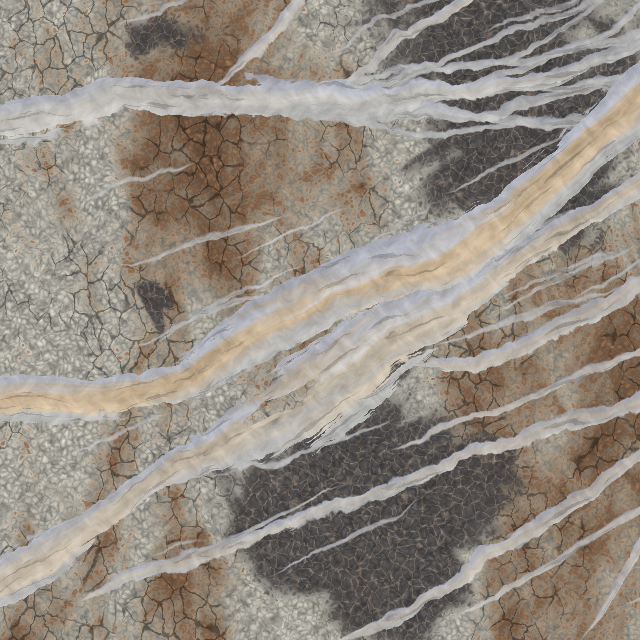
Give the GLSL for this texture, as a WebGL 1 fragment shader.

```glsl
precision highp float;
// Polished stone slab: pale, rusty and slate rock crossed by rising quartz veins.
// Warped layered sines colour the rock, cellular noise grains and cracks it, and
// each vein is a ragged band around a curve y(x) with fibres along its length.
uniform vec2 u_resolution;

const vec3 PALE = vec3(0.67, 0.66, 0.62);
const vec3 TAN = vec3(0.61, 0.54, 0.46);
const vec3 RUST = vec3(0.42, 0.31, 0.23);
const vec3 SLATE = vec3(0.27, 0.26, 0.265);
const vec3 QUARTZ = vec3(0.75, 0.75, 0.745);
const vec3 LAVENDER = vec3(0.69, 0.70, 0.745);
const vec3 CREAM = vec3(0.79, 0.69, 0.56);
const float VEIN_EDGE = 0.0016;
const float CRACK_SCALE = 34.0;
const float GRAIN_SCALE = 105.0;
const float GRIT_CONTRAST = 0.36;

vec2 hash2(vec2 p) {
  vec3 q = fract(p.xyx * vec3(0.1031, 0.1030, 0.0973));
  q += dot(q, q.yzx + 33.33);
  return fract((q.xx + q.yz) * q.zy);
}

// Layered, rotated and warped sines, roughly -1 to 1.
float flow(vec2 p) {
  float sum = 0.0, amp = 0.6;
  for (int i = 0; i < 5; i++) {
    p += 0.7 * sin(p.yx * 1.1 + vec2(1.3, 4.1));
    sum += amp * sin(p.x) * cos(p.y);
    p = mat2(0.8, 0.6, -0.6, 0.8) * p * 1.7 + 2.3;
    amp *= 0.62;
  }
  return sum;
}

// Cellular noise: gap between the two nearest points, zero on cell borders.
float cellGap(vec2 p) {
  vec2 cell = floor(p);
  float near = 8.0, second = 8.0;
  for (int y = -1; y <= 1; y++)
    for (int x = -1; x <= 1; x++) {
      vec2 c = cell + vec2(float(x), float(y));
      float d = length(c + hash2(c) - p);
      second = min(second, max(near, d));
      near = min(near, d);
    }
  return second - near;
}

float blob(vec2 p, vec2 center, vec2 radius) {
  vec2 d = (p - center) / radius;
  return exp(-dot(d, d));
}

vec3 rock(vec2 p) {
  vec2 w = p + 0.05 * vec2(flow(p * 8.0), flow(p * 8.0 + 4.0));
  vec2 fine = p + 0.006 * vec2(flow(p * 60.0), flow(p * 60.0 + 5.0));
  float grit = 0.5 * flow(p * 170.0) + 1.1 * (cellGap(fine * GRAIN_SCALE) - 0.32);
  float streak = flow(vec2(p.x * 24.0, p.y * 8.0));
  float mottle = flow(p * 13.0 + 3.0);
  float clumps = flow(p * 42.0);
  float rust = blob(w, vec2(0.33, 0.8), vec2(0.16, 0.34))
    + 0.9 * blob(w, vec2(0.95, 0.28), vec2(0.25, 0.38))
    + 0.5 * blob(w, vec2(0.22, 0.08), vec2(0.17, 0.2)) + 0.45 * streak;
  float dark = blob(w, vec2(0.81, 0.87), vec2(0.26, 0.27))
    + 1.15 * blob(w, vec2(0.57, 0.2), vec2(0.21, 0.21))
    + 0.7 * blob(w, vec2(0.27, 0.95), vec2(0.07))
    + 0.7 * blob(w, vec2(0.23, 0.53), vec2(0.03, 0.08)) + 0.28 * mottle + 0.12 * clumps;
  vec3 col = mix(PALE, TAN, smoothstep(0.1, 0.6, rust + 0.3 * grit + 0.2 * clumps));
  col = mix(col, RUST, 0.9 * smoothstep(0.45, 1.05, rust + 0.7 * grit + 0.5 * clumps));
  float slate = smoothstep(0.4, 0.6, dark + 0.15 * grit);
  col = mix(col, SLATE, 0.9 * slate);
  // Dark cracks on light rock, a finer tan network on slate
  float gap = cellGap(fine * CRACK_SCALE * vec2(1.1, 0.8));
  float crack = (1.0 - smoothstep(0.02, 0.11, gap)) * smoothstep(-0.5, 0.3, mottle + streak);
  float mesh = 1.0 - smoothstep(0.02, 0.16, cellGap(fine * 62.0 + 7.0));
  col = mix(col, col * 0.5, 0.75 * crack * (1.0 - slate));
  col = mix(col, TAN, 0.42 * mesh * slate);
  return col * (1.0 + GRIT_CONTRAST * grit + 0.08 * clumps);
}

// Paints a ragged band of half width w around signed distance d.
void paintVein(inout vec3 col, vec2 p, float d, float w, float cream, float opacity) {
  if (w < 0.0003 || abs(d) > 2.6 * w + 0.004) return;
  float t = d / w;
  float fibre = flow(vec2(p.x * 9.0, d * 95.0 + 2.0));
  float grain = flow(p * 120.0);
  float ragged = min(0.5, 0.006 / w) * (0.7 * flow(p * 48.0) + 0.4 * grain);
  float soft = VEIN_EDGE / w;
  float cover = 1.0 - smoothstep(1.0 - soft, 1.0 + soft, abs(t + ragged) + 0.35 * fibre);
  cover *= smoothstep(0.0, 0.002, w) * opacity;
  float core = cream * (1.0 - smoothstep(0.1, 0.85, abs(t + 0.1 + 0.5 * fibre)));
  vec3 tone = mix(QUARTZ, LAVENDER, smoothstep(0.1, 0.9, t + 0.3 * fibre));
  tone = mix(tone, CREAM, core) + 0.07 * fibre + 0.06 * grain;
  // Sparse dark seams between the fibres
  tone *= 1.0 - 0.16 * smoothstep(0.5, 0.8, flow(vec2(p.x * 22.0, d * 190.0)));
  col = mix(col, tone, cover);
}

// Thin vein from start.x rightwards: height start.y + slope u + bend u^2.
void thinVein(inout vec3 col, vec2 p, vec2 start, float slope, float bend, float w) {
  float u = p.x - start.x;
  float d = (p.y - start.y - slope * u - bend * u * u) * 0.88;
  paintVein(col, p, d, w * smoothstep(0.0, 0.12, u), 0.25, 0.92);
}

void main() {
  vec2 p = gl_FragCoord.xy / u_resolution;
  vec3 col = rock(p);
  vec2 v = p + vec2(0.0, 0.013 * flow(p * 11.0) + 0.004 * flow(p * 40.0));
  float x = v.x;

  // Scattered hairline wisps
  for (int i = 0; i < 34; i++) {
    vec2 h = hash2(vec2(float(i) + 3.0, 17.0));
    vec2 k = hash2(vec2(float(i) + 9.0, 41.0));
    float u = (x - h.x * 1.1 + 0.1) / (0.12 + 0.22 * k.x);
    float d = v.y - h.y - (0.25 + 0.35 * k.y) * (x - h.x);
    float taper = sin(3.14159 * clamp(u, 0.0, 1.0));
    paintVein(col, p, d, (0.0015 + 0.0035 * k.x) * taper, 0.0, 0.75);
  }

  // Thin veins at the lower right and branches at the top
  thinVein(col, v, vec2(0.10, 0.06), 0.35, 0.0, 0.010);
  thinVein(col, v, vec2(0.62, 0.425), 0.0, 0.87, 0.014);
  thinVein(col, v, vec2(0.50, -0.015), 0.45, 0.33, 0.011);
  thinVein(col, v, vec2(0.68, 0.03), 0.4, 0.45, 0.005);
  thinVein(col, v, vec2(0.89, -0.03), 1.2, 3.5, 0.014);
  thinVein(col, v, vec2(0.58, 0.29), 0.3, 0.2, 0.005);
  thinVein(col, v, vec2(0.31, 0.86), 0.4, 3.4, 0.012);
  thinVein(col, v, vec2(0.50, 0.85), 0.66, 0.0, 0.009);

  // Upper vein, fraying into a fan of strands on the right
  float upper = 0.808 + 0.035 * sin(5.0 * x) + 0.16 * x * x * x;
  float fan = max(x - 0.42, 0.0);
  for (int i = 0; i < 9; i++) {
    float k = float(i) / 8.0 - 0.5;
    float d = v.y - upper - k * 0.4 * fan - 0.012 * sin(x * 17.0 + float(i) * 2.4);
    float w = 0.004 + 0.006 * hash2(vec2(float(i), 5.0)).x;
    paintVein(col, p, d, w * smoothstep(0.0, 0.15, fan), 0.0, 0.85);
  }
  paintVein(col, p, v.y - upper, 0.030 - 0.045 * fan, 0.12, 0.96);

  // Broad diagonal vein with rock slivers, then the main cream vein above it
  float bulge = 0.060 * blob(vec2(x), vec2(0.54), vec2(0.25));
  float flare = 0.022 * blob(vec2(x), vec2(0.0), vec2(0.2));
  float diagonal = v.y - 0.09 - 0.62 * x;
  float sliver = smoothstep(0.1, 0.35, flow(vec2(x * 16.0, diagonal * 70.0)));
  sliver *= smoothstep(0.3, 0.6, blob(p, vec2(0.39, 0.41), vec2(0.11, 0.08)));
  paintVein(col, p, diagonal, 0.022 + bulge + flare, 0.5, 0.96 - 0.9 * sliver);
  float ridge = 0.36 + 0.12 * x + 0.36 * x * x + 0.02 * cos((x - 0.5) * 11.5);
  paintVein(col, p, v.y - ridge, 0.034 + 0.018 * smoothstep(0.2, 0.6, x), 0.9, 0.97);

  gl_FragColor = vec4(clamp(col, 0.0, 1.0), 1.0);
}
```
